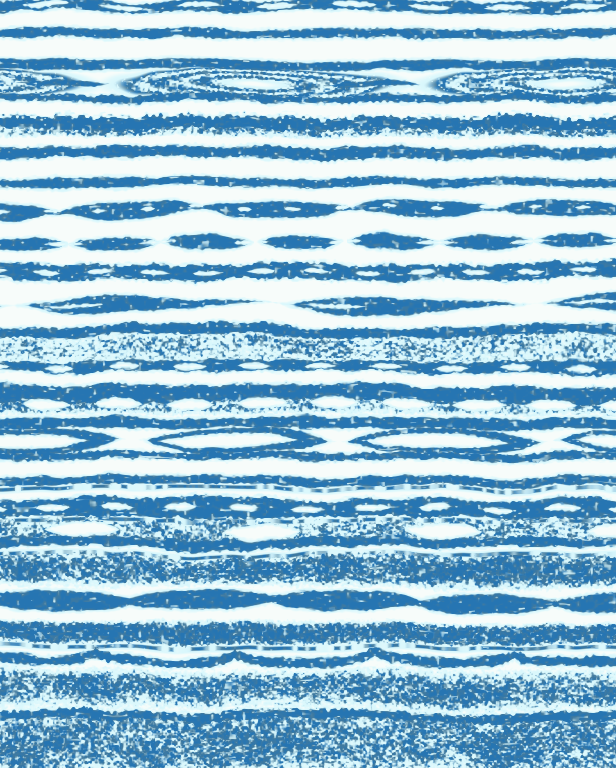
Reproduce this pattern procedurally as a Shadertoy shader.

```glsl
float hash(vec2 p) {
    p = fract(p * vec2(0.1031, 0.1137));
    p += dot(p, p.yx + 33.3);
    return fract((p.x + p.y) * p.x * 17.0);
}

float noise(vec2 p) {
    vec2 i = floor(p), f = fract(p);
    f = f * f * (3.0 - 2.0 * f);
    i += 200.0;
    return mix(mix(hash(i), hash(i + vec2(1, 0)), f.x),
               mix(hash(i + vec2(0, 1)), hash(i + vec2(1, 1)), f.x), f.y);
}

// Rough-edged horizontal stripe whose thickness wanders along its length
float stripe(vec2 p, float y, float halfHeight, float rough) {
    float swell = 0.75 + 0.5 * noise(vec2(p.x * 0.35, y * 7.0));
    return abs(p.y - y) - halfHeight * swell + rough * (noise(p * vec2(2.2, 3.0)) - 0.5);
}

// Band of grain that thins out towards its edges
float speckle(vec2 p, float y, float halfHeight, float density) {
    float q = abs(p.y - y) / halfHeight;
    float cloud = 0.3 * (noise(vec2(p.x * 0.25, p.y * 0.7)) - 0.5);
    float grain = mix(noise(p * vec2(2.4, 3.1)), noise(p * 4.3 + 50.0), 0.4);
    return 0.6 * (grain + cloud - density * (1.0 - q * q * q));
}

// Row of long pointed lenses; each one varies a little in length
float lenses(vec2 p, vec2 center, float period, float halfLength, float halfHeight) {
    float u = (p.x - center.x) / period + 0.5;
    float size = 0.92 + 0.16 * hash(vec2(floor(u) + 20.0, center.y));
    float t = (fract(u) - 0.5) * period / (halfLength * size);
    return abs(p.y - center.y) - halfHeight * (1.0 - t * t * abs(t))
        + 0.25 * (noise(p * vec2(2.2, 3.0)) - 0.5);
}

// Wide eyes made of stippled concentric rings
float ringedEyes(vec2 p) {
    float x = mod(p.x - 33.2 + 20.2, 40.4) - 20.2;
    float e = length(vec2(x / (abs(x) > 10.0 ? 17.5 : 16.5), (p.y - 10.9) / 2.1));
    float ring = (abs(fract(e * 3.6) - 0.5) - 0.27) * 0.6;
    ring += 0.35 * (noise(p * vec2(3.2, 4.0)) - 0.5);
    return max(ring, max((e - 1.0) * 2.0, (0.3 - e) * 2.0));
}

// Signed distance to the ink; the sheet is 100 units tall, y pointing down
float inkDistance(vec2 p) {
    p.y += 0.9 * (noise(vec2(p.x * 0.12, p.y * 0.14)) - 0.5)
         + 0.35 * (noise(vec2(p.x * 0.4, p.y * 0.2)) - 0.5);
    float d = 10.0;

    // Solid stripes: height, half thickness, roughness
    vec3 stripes[15] = vec3[](
        vec3(0.7, 0.75, 0.3), vec3(4.3, 0.6, 0.3), vec3(8.4, 0.6, 0.2),
        vec3(12.7, 0.45, 0.4), vec3(16.0, 0.85, 0.8), vec3(19.8, 0.7, 0.4),
        vec3(23.7, 0.55, 0.3), vec3(35.3, 0.95, 0.5), vec3(43.1, 0.65, 0.4),
        vec3(47.7, 0.75, 0.4), vec3(51.3, 1.1, 0.4), vec3(55.0, 0.7, 0.3),
        vec3(59.3, 0.5, 0.4), vec3(62.7, 0.6, 0.3), vec3(66.3, 1.15, 0.5));
    for (int i = 0; i < 15; i++)
        d = min(d, stripe(p, stripes[i].x, stripes[i].y, stripes[i].z));
    d = min(d, stripe(p, 70.7, 0.65, 0.4));
    d = min(d, stripe(p, 93.3, 0.6, 0.6));

    // Grainy bands: height, half thickness, density
    vec3 grains[8] = vec3[](
        vec3(16.9, 0.9, 0.5), vec3(45.3, 2.0, 0.43), vec3(52.7, 1.2, 0.5),
        vec3(69.2, 1.8, 0.5), vec3(74.2, 2.2, 0.74), vec3(82.5, 1.6, 0.85),
        vec3(89.8, 2.5, 0.66), vec3(96.9, 4.6, 0.65));
    for (int i = 0; i < 8; i++)
        d = min(d, speckle(p, grains[i].x, grains[i].y, grains[i].z));

    // Rows of filled lenses and beads
    d = min(d, lenses(p, vec2(17.0, 27.3), 18.9, 9.2, 1.1));
    d = min(d, stripe(p, 27.5, 0.15, 0.2));
    d = min(d, lenses(p, vec2(2.8, 31.6), 12.1, 5.5, 0.85));
    float skew = 0.75 + 0.3 * cos((p.x - 12.0) * 0.1848);
    d = min(d, lenses(p, vec2(18.4, 39.6), 34.0, 15.8, 1.2 * skew));
    d = min(d, lenses(p, vec2(7.5, 78.3), 18.6, 10.0, 1.25));
    d = min(d, stripe(p, 78.3, 0.45, 0.4));
    d = min(d, lenses(p, vec2(48.5, 10.8), 40.4, 5.5, 0.4));
    d = min(d, ringedEyes(p));

    // Hollow eyes, heavier at the right end
    float eye = lenses(p, vec2(30.9, 57.3), 27.0, 11.8, 1.65);
    d = min(d, max(eye, -lenses(p, vec2(29.7, 57.3), 27.0, 8.8, 0.95)));

    // Stripe drawn up into small peaks
    float crest = abs(mod(p.x - 12.4 + 9.1, 18.2) - 9.1);
    d = min(d, stripe(p, 86.2 - 1.2 * exp(-crest * 0.55), 0.6, 0.4));

    // Dotted threads
    for (int i = 0; i < 4; i++) {
        float y = vec4(63.7, 67.9, 72.3, 84.3)[i];
        float dash = 0.6 * (0.48 - noise(vec2(p.x * 1.3, y)));
        d = min(d, max(abs(p.y - y) - 0.22, dash));
    }

    // Pale gaps: height, spacing, half length, half height
    vec4 gaps[9] = vec4[](
        vec4(0.7, 10.0, 3.0, 0.35), vec4(27.2, 6.3, 1.0, 0.25),
        vec4(31.6, 12.1, 2.3, 0.28), vec4(35.3, 7.0, 1.8, 0.32),
        vec4(39.6, 34.0, 4.0, 0.25), vec4(47.8, 8.5, 2.0, 0.4),
        vec4(52.6, 9.4, 3.3, 0.75), vec4(66.3, 8.3, 2.2, 0.45),
        vec4(69.2, 23.5, 5.0, 1.0));
    for (int i = 0; i < 9; i++) {
        vec4 g = gaps[i];
        d = max(d, -lenses(p, vec2(6.0 + g.y * 0.1 * float(i % 3), g.x), g.y, g.z, g.w));
    }

    // Pinholes worn through the ink
    return max(d, 0.8 * (noise(p * vec2(1.7, 2.4) + 90.0) - 0.9));
}

void mainImage(out vec4 fragColor, in vec2 fragCoord) {
    float unit = 100.0 / iResolution.y;
    vec2 p = vec2(fragCoord.x, iResolution.y - fragCoord.y) * unit;
    float d = inkDistance(p);

    vec3 paper = mix(vec3(0.85, 0.97, 0.99), vec3(0.97, 0.99, 0.98), smoothstep(0.1, 0.5, d));
    float dry = smoothstep(-0.4, 0.0, d) * smoothstep(0.25, 0.7, noise(p * 2.7 + 30.0));
    vec3 ink = mix(vec3(0.15, 0.46, 0.70), vec3(0.27, 0.48, 0.61), dry);
    float edge = max(0.12, 0.7 * unit);
    fragColor = vec4(mix(ink, paper, smoothstep(-edge, edge, d)), 1.0);
}
```
